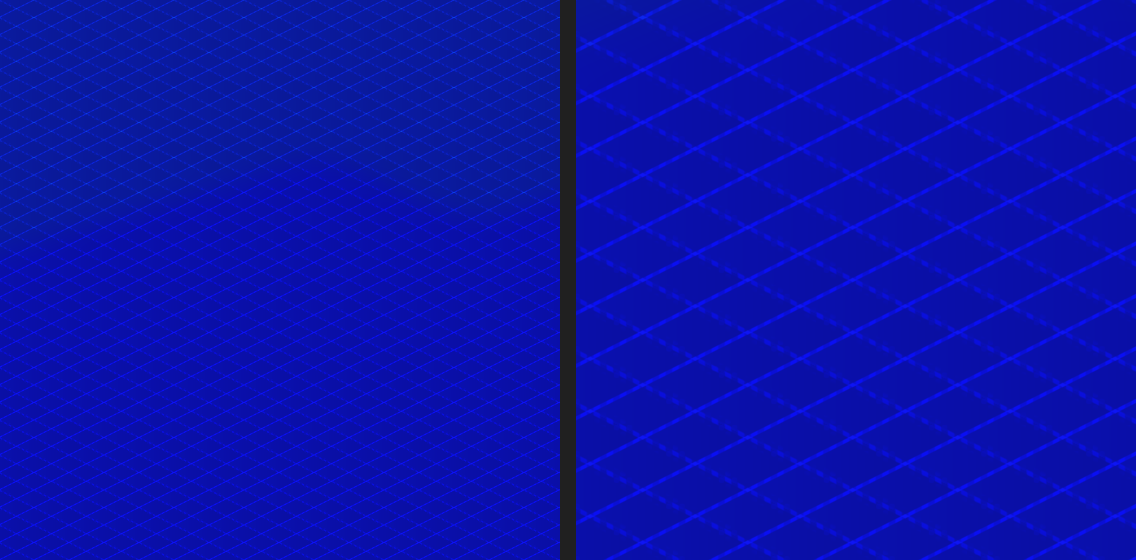
Left: the whole. Right: its middle third, enlarged.
A WebGL 1 fragment shader for this pattern:

```glsl
precision highp float;
// Fine isometric lattice of blue rhombi, 16 across and 32 down.
// Crisp dashed rising lines cross dotted falling lines over shaded tiles;
// a soft wavy horizon blends a violet-blue lower zone into a steel-blue upper one.

uniform vec2 u_resolution;

const float TAU = 6.2831853;
const vec2 REPEATS = vec2(16.0, 32.0);
const float LINE_WIDTH = 1.0 / 512.0;
const float LATTICE_SHIFT = 1.0 / 512.0;
const float BEADS = 128.0;

float hash(vec2 p) {
  return fract(sin(dot(p, vec2(127.1, 311.7))) * 43758.5453);
}

// Vertical distance, in canvas units, to the nearest line of a family
float lineDistance(float phase) {
  return abs(fract(phase + 0.5) - 0.5) / REPEATS.y;
}

float lineMask(float dist, float width, float pixel) {
  float blur = max(0.3 * width, 0.35 * pixel);
  return 1.0 - smoothstep(0.62 * width - blur, 0.62 * width + blur, dist);
}

// Short dashes along a line; depth sets how far the gaps fade
float beads(float x, float depth) {
  float wave = sin(TAU * BEADS * x);
  return 1.0 - depth * (1.0 - smoothstep(-0.6, 0.6, wave));
}

// Alternating dots that thicken the falling lines, strongest mid-edge
float stipple(vec2 uv, float dist, float along) {
  float checker = sin(TAU * BEADS * uv.x) * sin(TAU * BEADS * uv.y);
  float band = 1.0 - smoothstep(1.5 * LINE_WIDTH, 3.0 * LINE_WIDTH, dist);
  float middle = 0.5 - 0.5 * cos(TAU * along);
  return band * middle * smoothstep(0.0, 0.5, checker);
}

// Height of the border between the two colour zones
float horizon(float x) {
  return 0.545 + 0.3 * x - 0.2 * smoothstep(0.52, 0.9, x);
}

// Subtle shading inside one rhombus, with a slight change from tile to tile
float tileShade(vec2 lattice) {
  vec2 local = fract(lattice);
  float slope = 0.5 * (local.x + 1.0 - local.y);
  float grain = hash(floor(lattice)) - 0.5;
  return 0.05 * (slope - 0.5) + 0.012 * grain;
}

void main() {
  vec2 uv = gl_FragCoord.xy / u_resolution;
  float pixel = 1.0 / u_resolution.y;

  // Lattice axes: x steps across rising lines, y across falling lines
  vec2 grid = (uv + vec2(LATTICE_SHIFT, 0.0)) * REPEATS;
  vec2 lattice = vec2(grid.y - grid.x, grid.y + grid.x);
  float risingDist = lineDistance(lattice.x);
  float fallingDist = lineDistance(lattice.y);

  // Zone colours
  float edge = horizon(uv.x);
  float upper = smoothstep(edge - 0.035, edge + 0.045, uv.y);
  vec3 base = mix(vec3(0.04, 0.06, 0.66), vec3(0.04, 0.10, 0.61), upper);
  vec3 line = mix(vec3(0.04, 0.06, 0.97), vec3(0.04, 0.14, 0.87), upper);
  vec3 spark = mix(vec3(0.06, 0.09, 1.0), vec3(0.05, 0.30, 0.95), upper);

  // Tiles
  vec3 color = base + vec3(0.0, 0.1, 1.0) * tileShade(lattice);

  // Dotted falling lines with a loose stipple, then brighter rising lines
  float falling = lineMask(fallingDist, 1.2 * LINE_WIDTH, pixel);
  float rising = lineMask(risingDist, LINE_WIDTH, pixel);
  color = mix(color, line, 0.16 * stipple(uv, fallingDist, lattice.x));
  color = mix(color, line, 0.6 * falling * beads(uv.x, 0.8));
  color = mix(color, line, 0.95 * rising * beads(uv.x, 0.4));

  // Small bright dots where the lines cross
  float crossing = max(risingDist, fallingDist);
  color = mix(color, spark, 0.7 * lineMask(crossing, LINE_WIDTH, pixel));

  gl_FragColor = vec4(color, 1.0);
}
```
